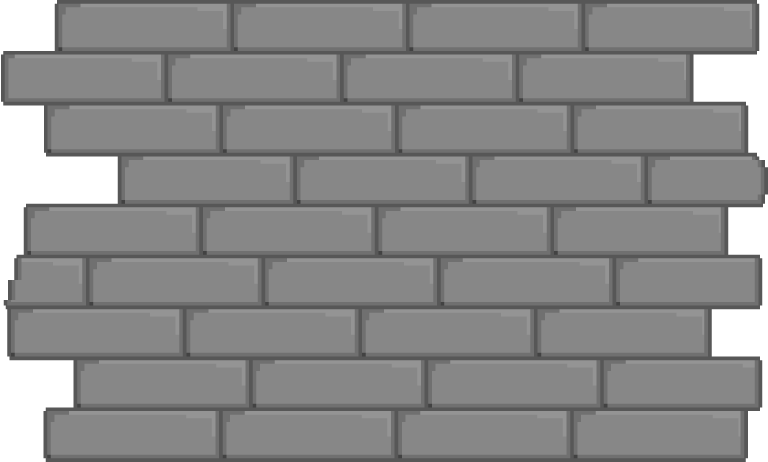
Write a WebGL 1 fragment shader that draws this texture.

```glsl
precision highp float;
// Grey running-bond brick wall with bevelled blocks and ragged ends on white.
uniform vec2 u_resolution;

const vec2 GRID = vec2(210.0, 127.0);   // art cells across and down the canvas
const vec2 BRICK = vec2(48.0, 14.0);    // brick pitch in cells, joint included
const float ROWS = 9.0;
const float BRICKS_PER_ROW = 4.0;
const float LEFT_LIMIT = 0.3;
const float RIGHT_LIMIT = 208.4;
const float CORNER_INSET = 0.6;
const float ROUNDED_ROW = 3.0;
const float BROKEN_ROW = 5.0;
// Where the first brick of each row starts, three rows per column.
const mat3 ROW_STARTS = mat3(15.0, -3.0, 12.0,
                             32.2, 6.5, -24.5,
                             2.0, 20.1, 11.9);
const vec3 BACKGROUND = vec3(1.0);
const vec3 FACE = vec3(0.53);
const vec3 LIGHT = vec3(0.58);
const vec3 SHADE = vec3(0.44);
const vec3 MORTAR = vec3(0.34);
const vec3 PIT = vec3(0.26);
const int SAMPLES = 4;                  // antialiasing samples per axis

float rowStart(float row) {
  float group = floor(row / 3.0);
  vec3 pick = vec3(equal(vec3(0.0, 1.0, 2.0), vec3(row - 3.0 * group)));
  float start = 0.0;
  for (int i = 0; i < 3; i++) {
    if (float(i) == group) start = dot(ROW_STARTS[i], pick);
  }
  return start;
}

// Left and right end of a row at height y below its top.
vec2 rowSpan(float row, float y) {
  if (row < 0.0 || row >= ROWS) return vec2(1000.0, -1000.0);
  float start = rowStart(row);
  float count = BRICKS_PER_ROW + step(start, -0.5 * BRICK.x);
  float left = LEFT_LIMIT;
  float right = RIGHT_LIMIT;
  if (row == BROKEN_ROW) left = 3.9 - 1.7 * step(7.0, y) - 1.2 * step(12.5, y);
  if (row == ROUNDED_ROW) {
    right = GRID.x - 0.8 * step(y, 4.0) - 1.6 * step(y, 2.0) - 0.8 * step(11.5, y);
  }
  return vec2(max(start, left), min(start + count * BRICK.x + 0.6, right));
}

bool inBox(vec2 p, vec2 low, vec2 high) {
  return all(greaterThanEqual(p, low)) && all(lessThan(p, high));
}

// Bevelled face; q is measured from the top left of the brick pitch.
vec3 brickColor(vec2 q) {
  vec3 color = FACE;
  if (inBox(q, vec2(7.0, 1.0), vec2(47.0, 2.0))) color = LIGHT;
  if (inBox(q, vec2(39.0, 2.0), vec2(47.0, 3.0))) color = LIGHT;
  if (inBox(q, vec2(46.0, 2.0), vec2(47.0, 8.0))) color = LIGHT;
  if (q.x < 2.0 || q.x >= 47.0 || q.y >= 13.0) color = SHADE;
  if (inBox(q, vec2(1.0), vec2(7.0, 2.0))) color = SHADE;
  if (inBox(q, vec2(1.0), vec2(3.0, 4.0))) color = SHADE;
  if (inBox(q, vec2(1.0, 13.0), vec2(2.0, 14.0))) color = PIT;
  if (q.x < 1.0) color = MORTAR;
  return color;
}

vec3 wallColor(vec2 p) {
  float row = floor(p.y / BRICK.y);
  float y = p.y - row * BRICK.y;
  vec2 span = rowSpan(row, y);

  // The mortar line covers the row below it and the row above it.
  if (y < 1.0) {
    vec2 above = rowSpan(row - 1.0, BRICK.y);
    float reach = max(min(p.x - span.x, span.y - p.x),
                      min(p.x - above.x, above.y - p.x));
    return reach > CORNER_INSET ? MORTAR : BACKGROUND;
  }

  float depth = min(p.x - span.x, span.y - p.x);
  if (depth < 0.0) return BACKGROUND;
  if (depth < 1.0) return MORTAR;
  vec3 color = brickColor(vec2(mod(p.x - rowStart(row), BRICK.x), y));
  return depth < 2.0 ? min(color, SHADE) : color;
}

void main() {
  vec3 sum = vec3(0.0);
  for (int i = 0; i < SAMPLES; i++) {
    for (int j = 0; j < SAMPLES; j++) {
      vec2 offset = (vec2(float(i), float(j)) + 0.5) / float(SAMPLES) - 0.5;
      vec2 uv = (gl_FragCoord.xy + offset) / u_resolution;
      sum += wallColor(vec2(uv.x, 1.0 - uv.y) * GRID);
    }
  }
  gl_FragColor = vec4(sum / float(SAMPLES * SAMPLES), 1.0);
}
```
